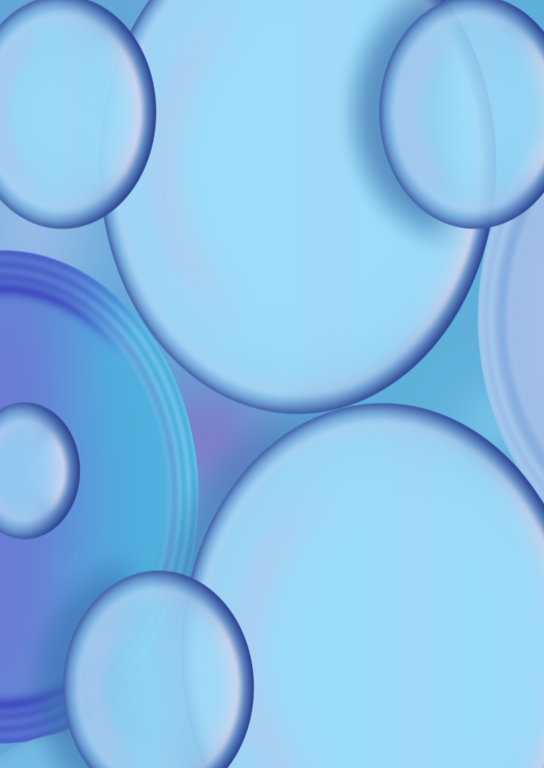
A Shadertoy shader for this background:

```glsl
// Glossy blue oval bubbles over two ringed discs on a soft blue-violet ground.

// Lengths are in canvas heights; ovals are (centre.xy, radius.xy), back to front.
const float ASPECT = 0.707;
const int BUBBLE_COUNT = 6;
const vec4 BUBBLES[BUBBLE_COUNT] = vec4[](
    vec4(0.387, 0.785, 0.258, 0.324),
    vec4(0.497, 0.151, 0.261, 0.324),
    vec4(0.081, 0.854, 0.122, 0.152),
    vec4(0.617, 0.854, 0.124, 0.152),
    vec4(0.032, 0.387, 0.072, 0.089),
    vec4(0.206, 0.105, 0.124, 0.152));
const float OPACITY[BUBBLE_COUNT] = float[](1.0, 0.98, 0.93, 0.84, 0.80, 0.80);
const float SHADOW[BUBBLE_COUNT] = float[](0.0, 0.40, 0.0, 0.65, 0.0, 0.55);
const vec4 LEFT_DISC = vec4(0.003, 0.353, 0.255, 0.321);
const vec4 RIGHT_DISC = vec4(0.876, 0.586, 0.255, 0.321);
const vec4 FAINT_DISC = vec4(0.110, -0.273, 0.255, 0.321);

const vec3 SKY = vec3(0.37, 0.69, 0.86);
const vec3 CORE = vec3(0.61, 0.87, 0.98);
const vec3 HAZE = vec3(0.42, 0.60, 0.83);
const vec3 NAVY = vec3(0.16, 0.25, 0.56);
const vec3 INDIGO = vec3(0.22, 0.25, 0.74);
const vec3 VIOLET = vec3(0.50, 0.47, 0.78);
const vec3 LAVENDER = vec3(0.70, 0.79, 0.94);
const vec3 CYAN = vec3(0.31, 0.69, 0.87);
const vec3 SHINE = vec3(0.93, 0.94, 1.0);
const vec3 SHADE = vec3(0.22, 0.42, 0.66);

const float RIM_WIDTH = 0.014;
const float SHINE_DEPTH = 0.022;
const float SHADOW_SHIFT = 0.025;

float bell(float x, float width) {
    x /= width;
    return exp(-x * x);
}

// Depth inside the oval, positive within
float depthIn(vec2 p, vec4 oval) {
    return (1.0 - length((p - oval.xy) / oval.zw)) * oval.z;
}

float coverage(float depth) {
    float pixel = 1.0 / iResolution.y;
    return smoothstep(-pixel, pixel, depth);
}

vec3 ground(vec2 p) {
    vec3 col = mix(SKY, HAZE, 0.4 * smoothstep(0.5, 0.1, p.x));
    col = mix(col, VIOLET, 0.85 * bell(length(p - vec2(0.27, 0.43)), 0.085));
    col = mix(col, LAVENDER, 0.6 * bell(length(p - vec2(0.04, 0.70)), 0.10));
    return mix(col, CORE, 0.35 * bell(length(p - vec2(0.64, 0.45)), 0.05));
}

// Flat disc with fine concentric ripples near its edge
vec3 addDisc(vec3 col, vec2 p, vec4 oval, vec3 inner, vec3 edge, vec3 polar) {
    vec2 q = (p - oval.xy) / oval.zw;
    float d = length(q);
    float poles = smoothstep(0.65, 1.0, abs(q.y) / max(d, 0.001));
    float band = smoothstep(0.80, 0.90, d);
    float ripple = 0.5 + 0.5 * sin(d * 125.0 + 2.0 * q.x);
    vec3 disc = mix(inner, edge, smoothstep(0.2, 0.9, d * (1.0 - 0.5 * poles)));
    disc = mix(disc, polar, poles * (0.55 * band + 0.6 * bell(d - 0.84, 0.03)));
    disc = mix(disc, CORE, 0.35 * band * ripple * (1.0 - 0.6 * poles));
    disc = mix(disc, HAZE, 0.5 * bell(d - 0.88, 0.025) * (1.0 - poles));
    return mix(col, disc, coverage((1.0 - d) * oval.z));
}

vec3 addShadow(vec3 col, vec2 p, vec4 oval, float strength) {
    float depth = depthIn(p + vec2(SHADOW_SHIFT, 0.0), oval);
    float side = smoothstep(0.0, 0.6, (oval.x - p.x) / oval.z);
    return mix(col, SHADE, strength * side * smoothstep(-0.035, 0.02, depth));
}

vec3 addBubble(vec3 col, vec2 p, vec4 oval, float opacity) {
    vec2 q = (p - oval.xy) / oval.zw;
    float d = length(q);
    vec2 n = q / max(d, 0.001);
    float depth = (1.0 - d) * oval.z;
    float inside = max(depth, 0.0);
    float lit = smoothstep(-0.3, 0.8, n.x);

    // Clear body with a lavender fold on the left
    vec3 body = mix(col, CORE, opacity);
    float fold = bell(d - 0.68, 0.12) * smoothstep(0.2, 0.9, -n.x);
    body = mix(body, LAVENDER, 0.6 * fold + 0.18 * bell(q.x - 0.15, 0.14));

    // Inner haze, highlight crescent and dark rim
    body = mix(body, HAZE, 0.75 * exp(-inside / 0.024));
    float shine = smoothstep(0.010, SHINE_DEPTH, depth)
                * exp(-max(depth - SHINE_DEPTH, 0.0) / 0.014);
    body = mix(body, SHINE, shine * mix(0.25, 0.9, smoothstep(0.45, 1.0, n.x)));
    float rim = exp(-pow(inside / mix(0.007, RIM_WIDTH, lit), 1.4));
    body = mix(body, NAVY, rim * mix(0.65, 0.95, lit));
    return mix(col, body, coverage(depth));
}

void mainImage(out vec4 fragColor, in vec2 fragCoord) {
    vec2 p = fragCoord / iResolution.xy * vec2(ASPECT, 1.0);
    vec3 col = ground(p);

    // Ringed discs
    vec3 leftInner = mix(vec3(0.41, 0.49, 0.83), CYAN, smoothstep(0.0, 0.22, p.x));
    col = addDisc(col, p, RIGHT_DISC, LAVENDER, vec3(0.62, 0.74, 0.90), HAZE);
    col = addDisc(col, p, LEFT_DISC, leftInner, mix(leftInner, CYAN, 0.6), INDIGO);
    float faint = depthIn(p, FAINT_DISC);
    col = mix(col, mix(SKY, CORE, 0.4), 0.75 * coverage(faint));
    col = mix(col, HAZE, 0.5 * coverage(faint) * exp(-max(faint, 0.0) / 0.006));

    // Bubbles
    for (int i = 0; i < BUBBLE_COUNT; i++) {
        col = addShadow(col, p, BUBBLES[i], SHADOW[i]);
        col = addBubble(col, p, BUBBLES[i], OPACITY[i]);
    }
    fragColor = vec4(col, 1.0);
}
```
